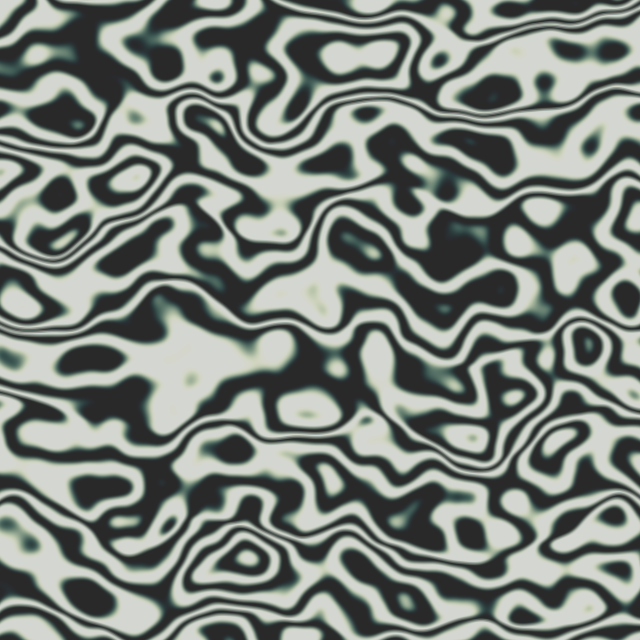
This texture is drawn by a three.js fragment shader. Its source:

```glsl
// Marbled contour bands: wandering streams of thin lines between rings and flat pools.
varying vec2 vUv;

vec2 gradientAt(vec2 cell) {
  float h = fract(sin(dot(cell, vec2(127.1, 311.7))) * 43758.55);
  float angle = 6.2832 * h;
  return vec2(cos(angle), sin(angle));
}

// Gradient noise, roughly -0.7 to 0.7
float gradientNoise(vec2 p) {
  vec2 i = floor(p);
  vec2 f = p - i;
  vec2 u = f * f * f * (f * (f * 6.0 - 15.0) + 10.0);
  float a = dot(gradientAt(i), f);
  float b = dot(gradientAt(i + vec2(1.0, 0.0)), f - vec2(1.0, 0.0));
  float c = dot(gradientAt(i + vec2(0.0, 1.0)), f - vec2(0.0, 1.0));
  float d = dot(gradientAt(i + 1.0), f - 1.0);
  return mix(mix(a, b, u.x), mix(c, d, u.x), u.y);
}

// Terrain height, measured in contour periods
float terrain(vec2 p) {
  // Steep horizontal steps that meander across the canvas
  float wander = 0.13 * gradientNoise(p * vec2(4.3, 3.1) + 7.3)
               + 0.04 * gradientNoise(p * vec2(10.0, 7.0) + 31.6);
  float wave = sin(19.0 * (p.y + wander));
  float steps = 1.4 * wave / (0.4 + abs(wave));

  // Hills and hollows, calmer in some regions than in others
  float relief = 2.3 + 1.8 * gradientNoise(p * 3.2 + 53.1);
  float hills = gradientNoise(p * vec2(8.0, 10.0) + 17.4)
              + 0.25 * gradientNoise(p * vec2(17.0, 20.0) + 71.8);
  return steps + relief * hills;
}

// Dark to light through teal, then cream
vec3 bandColor(float height) {
  float band = cos(6.2832 * height) + 0.03;
  vec3 tone = smoothstep(vec3(-0.44, -0.62, -0.7), vec3(0.6, 0.58, 0.8), vec3(band));
  return mix(vec3(0.16), vec3(0.83, 0.84, 0.82), tone);
}

void main() {
  // Soft 3 x 3 filter that blends the finest lines
  vec3 color = vec3(0.0);
  for (int y = -1; y <= 1; y++) {
    for (int x = -1; x <= 1; x++) {
      vec2 offset = 0.0022 * vec2(float(x), float(y));
      color += bandColor(terrain(vUv + offset));
    }
  }
  gl_FragColor = vec4(color / 9.0, 1.0);
}
```
